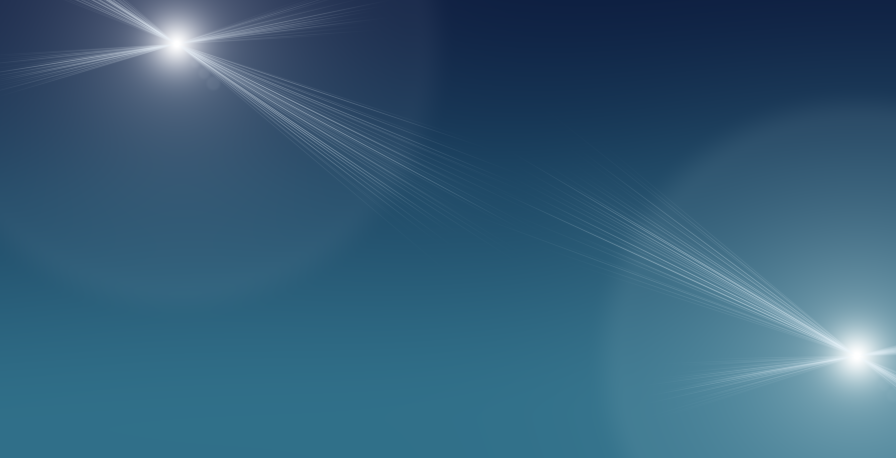
This background is drawn by a WebGL 1 fragment shader. Its source:

```glsl
precision highp float;
uniform vec2 u_resolution;

#define FLARE_A vec2(0.386, 0.904)
#define FLARE_B vec2(1.871, 0.223)
#define RADIUS_A 0.584
#define RADIUS_B 0.567
#define RAY_WIDTH 0.0008
#define LONG_RAY 0.96
#define SHORT_RAY 0.50
#define NAVY vec3(0.045, 0.110, 0.245)
#define BLUE vec3(0.085, 0.230, 0.350)
#define TEAL vec3(0.185, 0.435, 0.535)

const int RAYS = 30;

float hash(float n) {
  return fract(sin(n * 127.1 + 3.7) * 4375.85);
}

vec3 backdrop(vec2 p) {
  float t = p.y - 0.03 * (p.x - 1.0);
  vec3 c = mix(TEAL, BLUE, smoothstep(0.08, 0.80, t));
  return mix(c, NAVY, smoothstep(0.58, 1.06, t));
}

// Thin rays spread around one direction, in degrees
float fan(vec2 q, float heading, float spread, float reach, float seed) {
  float width = RAY_WIDTH + 0.22 / u_resolution.y;
  float sum = 0.0;
  for (int i = 0; i < RAYS; i++) {
    float id = float(i) + seed * 41.0;
    float slot = (float(i) + hash(id)) / float(RAYS) * 2.0 - 1.0;
    float offset = slot * mix(0.6, 1.0, abs(slot));
    float angle = radians(heading + spread * offset);
    vec2 dir = vec2(cos(angle), sin(angle));
    float along = dot(q, dir);
    float across = (q.x * dir.y - q.y * dir.x) / width;
    float end = reach * mix(0.70, 1.0, hash(id + 0.71));
    float fade = smoothstep(0.0, 0.06, along) * (1.0 - smoothstep(0.35 * end, end, along));
    float power = hash(id + 0.19) * (1.0 - 0.5 * slot * slot);
    sum += exp(-across * across) * fade * mix(0.06, 0.58, power * power);
  }
  // Faint haze that fills the fan
  float axis = radians(heading);
  vec2 dir = vec2(cos(axis), sin(axis));
  float along = dot(q, dir);
  float across = (q.x * dir.y - q.y * dir.x) / (max(along, 0.01) * radians(spread) * 0.55);
  float haze = exp(-across * across) * smoothstep(0.0, 0.08, along);
  return sum + 0.09 * haze * (1.0 - smoothstep(0.1 * reach, 0.9 * reach, along));
}

// Two crossing beams; the sign chooses which end is long
float rays(vec2 q, float side, float seed) {
  q *= side;
  float sum = fan(q, -29.0, 11.5, LONG_RAY, seed);
  sum += 0.75 * fan(q, 149.0, 10.0, SHORT_RAY, seed + 1.0);
  float tilt = 10.5 + side;
  sum += 0.55 * fan(q, tilt, 8.5, SHORT_RAY, seed + 2.0);
  sum += 0.7 * fan(q, 178.5 + tilt, 7.0, SHORT_RAY, seed + 3.0);
  return sum;
}

// Soft core with a wide falloff
float glow(float d, float breadth) {
  float core = 0.42 * exp(-d * d / 0.0048);
  float halo = 0.60 * exp(-d / (0.185 * breadth));
  return min(core + halo, 1.0);
}

// Pale disc with a soft rim
float disc(float d, float radius, float strength) {
  float inside = 1.0 - smoothstep(radius - 0.06, radius + 0.025, d);
  float rim = (d - radius + 0.04) / 0.035;
  return strength * (inside + 0.15 * exp(-rim * rim));
}

// Small lens spots beside the core
float spots(vec2 q) {
  float sum = 0.0;
  for (int i = 0; i < 3; i++) {
    float k = float(i);
    vec2 center = vec2(0.040, -0.043) * (1.0 + 0.5 * k);
    float radius = 0.009 + 0.003 * k;
    sum += 0.06 * (1.0 - smoothstep(radius - 0.005, radius + 0.004, length(q - center)));
  }
  return sum;
}

void main() {
  vec2 p = gl_FragCoord.xy / u_resolution.y;
  vec2 a = p - FLARE_A;
  vec2 b = p - FLARE_B;
  vec3 color = backdrop(p);

  // Discs and glows
  vec3 tintA = vec3(0.79, 0.80, 0.86);
  vec3 tintB = vec3(0.84, 0.91, 0.92);
  color = mix(color, tintA, disc(length(a), RADIUS_A, 0.050));
  color = mix(color, tintB, disc(length(b), RADIUS_B, 0.062));
  float glowA = glow(length(a), 1.0);
  float glowB = glow(length(b), 1.15);
  color = mix(color, mix(tintA, vec3(1.0), glowA * glowA), glowA);
  color = mix(color, mix(tintB, vec3(1.0), glowB * glowB), glowB);

  // Spots and rays
  float light = spots(a) + 0.6 * spots(b);
  light += rays(a, 1.0, 1.0) + rays(b, -1.0, 6.0);
  color = mix(color, vec3(0.93, 0.97, 1.0), 1.0 - exp(-light));
  gl_FragColor = vec4(color, 1.0);
}
```
